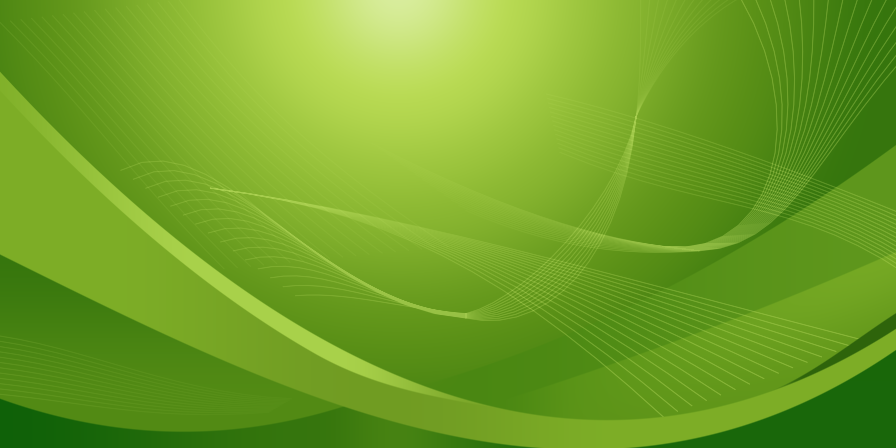
Reproduce this background procedurally as a Shadertoy shader.

```glsl
// Green abstract backdrop: soft top glow, sweeping ribbons and fine woven strands.

const vec2 GLOW_CENTER = vec2(0.89, 1.03);
const vec3 GLOW_CORE = vec3(0.85, 0.93, 0.62);
const vec3 LIME = vec3(0.73, 0.86, 0.33);
const vec3 LEAF = vec3(0.57, 0.74, 0.21);
const vec3 MOSS = vec3(0.36, 0.57, 0.09);
const vec3 FOREST = vec3(0.21, 0.46, 0.05);
const vec3 DEEP = vec3(0.06, 0.38, 0.03);
const vec3 RIBBON = vec3(0.49, 0.68, 0.15);
const vec3 HIGHLIGHT = vec3(0.66, 0.82, 0.29);
const vec3 STRAND = vec3(0.76, 0.89, 0.40);
const float STRAND_RADIUS = 0.0013;
const int SEGMENTS = 14;

float pixel;

// Anti-aliased mask of the area below a height.
float below(float y, float height) {
    return 1.0 - smoothstep(-pixel, pixel, y - height);
}

float cubic(float x, vec4 k) {
    return k.x + x * (k.y + x * (k.z + x * k.w));
}

vec2 bezier(vec2 a, vec2 b, vec2 c, vec2 d, float t) {
    float s = 1.0 - t;
    return s * s * (s * a + 3.0 * t * b) + t * t * (3.0 * s * c + t * d);
}

// Fan of curves; each control holds the first strand in xy and the last in zw.
float strands(vec2 p, vec4 a, vec4 b, vec4 c, vec4 d, int count, vec2 fade) {
    vec4 low = min(min(a, b), min(c, d));
    vec4 high = max(max(a, b), max(c, d));
    vec2 margin = vec2(2.0 * pixel + STRAND_RADIUS);
    if (any(lessThan(p, min(low.xy, low.zw) - margin)) ||
        any(greaterThan(p, max(high.xy, high.zw) + margin))) return 0.0;

    float radius = max(STRAND_RADIUS, 0.5 * pixel);
    float clear = 1.0;
    for (int i = 0; i < count; i++) {
        float k = float(i) / float(count - 1);
        vec2 p0 = mix(a.xy, a.zw, k), p1 = mix(b.xy, b.zw, k);
        vec2 p2 = mix(c.xy, c.zw, k), p3 = mix(d.xy, d.zw, k);
        vec2 start = p0;
        float nearest = 9.0, along = 0.0;
        for (int j = 1; j <= SEGMENTS; j++) {
            vec2 end = bezier(p0, p1, p2, p3, float(j) / float(SEGMENTS));
            vec2 v = end - start, w = p - start;
            float h = clamp(dot(w, v) / max(dot(v, v), 1e-8), 0.0, 1.0);
            float dist = length(w - h * v);
            if (dist < nearest) {
                nearest = dist;
                along = (float(j - 1) + h) / float(SEGMENTS);
            }
            start = end;
        }
        float line = 1.0 - smoothstep(radius - 0.5 * pixel, radius + 0.5 * pixel, nearest);
        clear *= 1.0 - line * mix(fade.x, fade.y, along) * STRAND_RADIUS / radius;
    }
    return min(1.0 - clear, 0.55);
}

vec3 glow(vec2 p) {
    float r = distance(p, GLOW_CENTER);
    vec3 color = mix(GLOW_CORE, LIME, smoothstep(0.0, 0.27, r));
    color = mix(color, LEAF, smoothstep(0.2, 0.52, r));
    color = mix(color, MOSS, smoothstep(0.42, 0.83, r));
    return mix(color, FOREST, smoothstep(0.75, 1.1, r));
}

// Two translucent sweeps rising to the right.
vec3 addSweeps(vec3 color, vec2 p) {
    float rise = smoothstep(1.0, 2.0, p.x);
    float upper = cubic(p.x - 0.99, vec4(0.154, 0.3, 0.215, 0.0));
    float lower = cubic(p.x - 1.15, vec4(0.115, 0.32, 0.07, 0.0));
    vec3 upperColor = mix(vec3(0.29, 0.53, 0.07), vec3(0.37, 0.59, 0.11), rise);
    vec3 lowerColor = mix(vec3(0.33, 0.56, 0.08), vec3(0.46, 0.66, 0.14), rise);
    lowerColor = mix(lowerColor, MOSS, 0.7 * smoothstep(0.0, 0.2, lower - p.y));
    color = mix(color, upperColor, below(p.y, upper) * smoothstep(0.9, 1.05, p.x));
    return mix(color, lowerColor, below(p.y, lower) * smoothstep(1.1, 1.3, p.x));
}

float weave(vec2 p) {
    vec4 knot = vec4(1.04, 0.29, 1.04, 0.30), pinch = vec4(1.42, 0.74, 1.42, 0.74);
    vec4 bend = vec4(1.48, 0.45, 1.56, 0.44);
    // Hanging wave, gathered at the pinch and opening above it.
    float w = strands(p, vec4(0.27, 0.62, 0.66, 0.34), vec4(0.49, 0.74, 0.78, 0.35),
        vec4(0.70, 0.31, 0.90, 0.31), knot, 15, vec2(0.2, 0.28));
    w += strands(p, knot, vec4(1.22, 0.25, 1.17, 0.33),
        vec4(1.39, 0.42, 1.38, 0.55), pinch, 10, vec2(0.28, 0.22));
    w += strands(p, pinch, vec4(1.43, 0.82, 1.47, 0.85),
        vec4(1.43, 0.90, 1.55, 0.95), vec4(1.43, 1.01, 1.66, 1.01), 12, vec2(0.12, 0.1));
    // Fan opening toward the lower right.
    w += strands(p, vec4(0.47, 0.58, 0.47, 0.58), vec4(0.86, 0.53, 0.86, 0.53),
        vec4(1.12, 0.40, 1.35, 0.39), vec4(1.48, 0.07, 1.93, 0.24), 15, vec2(0.08, 0.36));
    // Long curl turning up the right side.
    w += strands(p, vec4(0.83, 0.68, 1.04, 0.53), vec4(1.12, 0.53, 1.25, 0.44),
        vec4(1.33, 0.47, 1.41, 0.43), bend, 14, vec2(0.04, 0.32));
    w += strands(p, bend, vec4(1.72, 0.42, 1.79, 0.45),
        vec4(1.82, 0.72, 1.82, 0.70), vec4(1.65, 1.01, 2.15, 1.01), 16, vec2(0.32, 0.3));
    // Crossing veil and faint corner hatching.
    w += strands(p, vec4(1.22, 0.79, 1.25, 0.66), vec4(1.48, 0.73, 1.56, 0.53),
        vec4(1.80, 0.61, 1.77, 0.56), vec4(2.02, 0.52, 2.02, 0.39), 14, vec2(0.1, 0.3));
    w += strands(p, vec4(0.0, 0.95, 0.4, 1.0), vec4(0.2, 0.75, 0.55, 0.8),
        vec4(0.3, 0.6, 0.7, 0.65), vec4(0.5, 0.4, 1.0, 0.45), 18, vec2(0.1, 0.08));
    return min(w, 0.65);
}

// Shaded ground below the main ribbon.
vec3 ground(vec2 p) {
    vec3 color = mix(FOREST, MOSS, smoothstep(0.45, 0.1, p.y + 0.0) * 0.75);
    color = mix(color, DEEP, 0.85 * smoothstep(0.75, 1.3, p.x));
    float wave = cubic(p.x, vec4(0.11, -0.36, 0.44, 0.0));
    vec3 waveColor = mix(DEEP, FOREST, smoothstep(0.0, 0.7, p.x));
    color = mix(color, waveColor, below(p.y, wave) * (1.0 - smoothstep(0.7, 0.95, p.x)));
    float lines = strands(p, vec4(0.0, 0.25, 0.0, 0.12), vec4(0.2, 0.22, 0.2, 0.10),
        vec4(0.4, 0.12, 0.35, 0.06), vec4(0.65, 0.11, 0.6, 0.08), 12, vec2(0.12, 0.03));
    return mix(color, STRAND, lines);
}

void mainImage(out vec4 fragColor, in vec2 fragCoord) {
    pixel = 1.0 / iResolution.y;
    vec2 p = fragCoord / iResolution.xy * vec2(2.0, 1.0);
    float top = cubic(p.x, vec4(0.84, -1.085, 0.3312, 0.0339));
    float bottom = cubic(p.x, vec4(0.432, -0.4948, -0.0099, 0.102));

    vec3 color = addSweeps(glow(p), p);
    color = mix(color, STRAND, weave(p));

    // Main ribbon with its shadow and bright upper edge.
    float shadow = 0.035 * smoothstep(1.7, 2.0, p.x);
    color = mix(color, FOREST * 0.85, below(p.y, top + shadow) * smoothstep(1.7, 1.8, p.x));
    vec3 ribbon = RIBBON * (1.0 - 0.1 * smoothstep(0.2, 0.8, p.x) * smoothstep(1.4, 0.9, p.x));
    float shine = smoothstep(-0.1, 0.45, p.x) * (1.0 - smoothstep(0.75, 1.15, p.x));
    float rim = top - 0.042 * (1.0 - smoothstep(0.7, 1.15, p.x));
    ribbon = mix(ribbon, HIGHLIGHT, shine * (1.0 - below(p.y, rim)));
    color = mix(color, ribbon, below(p.y, top));
    color = mix(color, ground(p), below(p.y, bottom));
    fragColor = vec4(color, 1.0);
}
```
